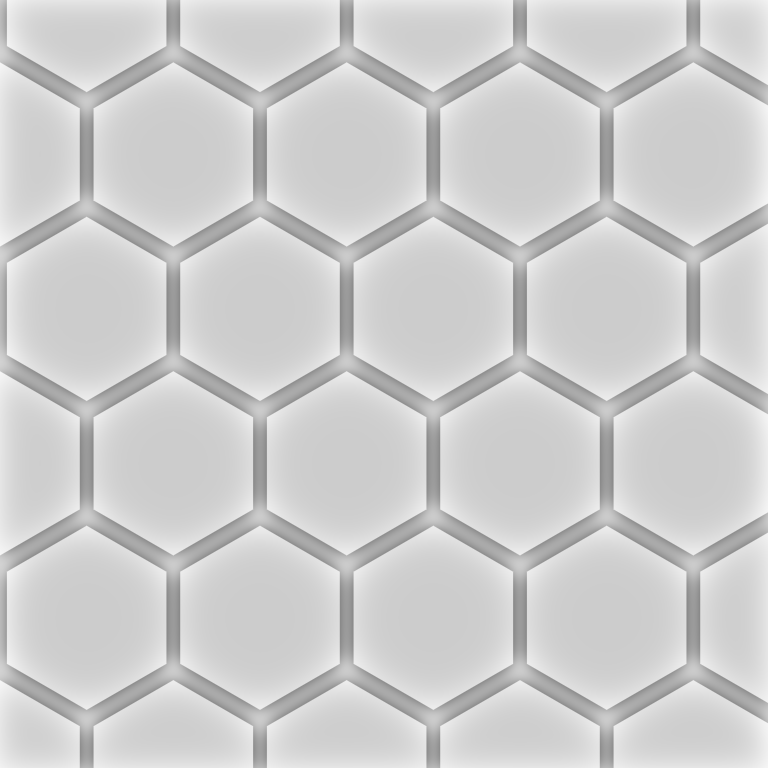
Write a WebGL 2 fragment shader that draws this pattern.

```glsl
#version 300 es
precision highp float;
// Pale hexagonal tiles in staggered rows, parted by shaded grey grooves.
// Each tile is three crossed slabs; softened copies of the tiles give the
// dark groove edges, the pale junctions and the glow inside every rim.
uniform vec2 u_resolution;
out vec4 fragColor;

const vec2 PITCH = vec2(0.2257, 0.2011);  // column and row spacing
const float APOTHEM = 0.1039;             // tile centre to flat side
const float SHADOW_BLUR = 0.0117;
const float GLOW_BLUR = 0.0208;

const vec3 TILE_GREY = vec3(0.80);
const vec3 GROOVE_GREY = vec3(0.85);
const float GLOW_STRENGTH = 0.20;
const float SHADOW_STRENGTH = 0.57;

// Soft step: 0.5 on the edge, 1 well inside.
float softInside(float depth, float blur) {
  return 1.0 / (1.0 + exp(-1.7 * depth / blur));
}

// Depth below each of the three pairs of sides of a hexagon.
vec3 slabDepths(vec2 p, float apothem) {
  const vec2 slant = vec2(0.5, 0.8660254);
  p = abs(p);
  return apothem - vec3(p.x, dot(p, slant), abs(dot(p, slant * vec2(1.0, -1.0))));
}

float softHexagon(vec3 depths, float blur) {
  return softInside(depths.x, blur) * softInside(depths.y, blur)
       * softInside(depths.z, blur);
}

// Centre of a tile near p, some rows and columns from the closest one.
vec2 tileCentre(vec2 p, vec2 pitch, vec2 step) {
  float row = round(p.y / pitch.y) + step.y;
  float stagger = 0.5 * mod(row + 1.0, 2.0);
  float column = round(p.x / pitch.x - stagger) + step.x;
  return vec2(column + stagger, row) * pitch;
}

// Softened canvas bounds, which fade the shading at the border.
float softCanvas(vec2 p, float blur) {
  vec2 margin = min(p, 1.0 - p);
  return softInside(margin.x, blur) * softInside(margin.y, blur);
}

void main() {
  vec2 uv = gl_FragCoord.xy / u_resolution;
  vec2 p = vec2(uv.x, 1.0 - uv.y);  // rows are counted from the top
  float pixel = 1.0 / min(u_resolution.x, u_resolution.y);

  // Gather the nearby tiles
  float depth = -1.0;
  float shadow = 0.0;
  float fill = 0.0;
  for (int j = -1; j <= 1; j++) {
    for (int i = -1; i <= 1; i++) {
      vec2 centre = tileCentre(p, PITCH, vec2(i, j));
      vec3 depths = slabDepths(p - centre, APOTHEM);
      depth = max(depth, min(depths.x, min(depths.y, depths.z)));
      shadow += softHexagon(depths, SHADOW_BLUR);
      fill += softHexagon(depths, GLOW_BLUR);
    }
  }
  shadow *= softCanvas(p, SHADOW_BLUR);
  fill = min(fill, 1.0) * softCanvas(p, GLOW_BLUR);

  // Shade tile and groove, then join them with a smooth edge
  vec3 tile = TILE_GREY + GLOW_STRENGTH * (1.0 - fill);
  vec3 groove = GROOVE_GREY - SHADOW_STRENGTH * shadow;
  float tileMask = smoothstep(-0.7 * pixel, 0.7 * pixel, depth);
  fragColor = vec4(mix(groove, tile, tileMask), 1.0);
}
```
